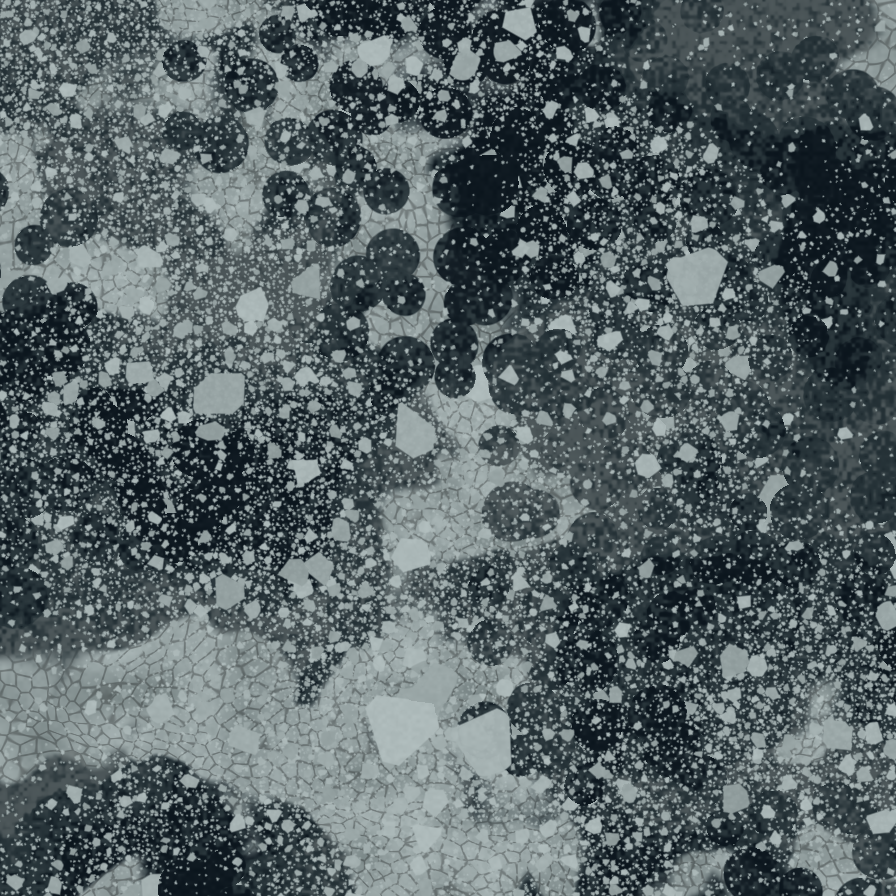
This texture is drawn by a Shadertoy shader. Its source:

```glsl
// Broken sea ice seen from above: pale angular floes of many sizes over dark water.
// Warped noise sets the water tone, slush and packed ice; jittered grids scatter
// convex polygons, drawn from the finest brash up to the largest floes.

const float TAU = 6.2832;
const float EDGE = 0.0013;
const vec3 DEEP_WATER = vec3(0.055, 0.095, 0.125);
const vec3 SLATE_WATER = vec3(0.15, 0.20, 0.22);
const vec3 GREY_SLUSH = vec3(0.29, 0.33, 0.34);
const vec3 DULL_ICE = vec3(0.50, 0.55, 0.55);
const vec3 PALE_ICE = vec3(0.69, 0.74, 0.74);

float hash(vec2 p) {
    vec3 q = fract(p.xyx * 0.1031);
    q += dot(q, q.yzx + 33.33);
    return fract((q.x + q.y) * q.z);
}

vec4 hash4(vec2 p) {
    vec4 q = fract(p.xyxy * vec4(0.1031, 0.1030, 0.0973, 0.1099));
    q += dot(q, q.wzxy + 33.33);
    return fract((q.xxyz + q.yzzw) * q.zywx);
}

float noise(vec2 p) {
    vec2 i = floor(p), f = fract(p), x = vec2(1.0, 0.0);
    f = f * f * (3.0 - 2.0 * f);
    return mix(mix(hash(i), hash(i + x), f.x),
               mix(hash(i + x.yx), hash(i + x.xx), f.x), f.y);
}

float fbm(vec2 p, int octaves) {
    float sum = 0.0, total = 0.0, amp = 0.5;
    for (int i = 0; i < octaves; i++) {
        sum += amp * noise(p);
        total += amp;
        amp *= 0.5;
        p = mat2(1.6, 1.2, -1.2, 1.6) * p + 17.0;
    }
    return sum / total;
}

// Flat sheet with a narrow boundary along a noise contour.
float sheet(vec2 p) {
    return smoothstep(0.485, 0.515, noise(p));
}

// Distance between the two nearest seeds: zero along the cracks.
float crackDistance(vec2 p) {
    vec2 cell = floor(p);
    float nearest = 9.0, second = 9.0;
    for (int k = 0; k < 9; k++) {
        vec2 id = cell + vec2(k % 3 - 1, k / 3 - 1);
        float d = length(id + hash4(id + 500.0).xy - p);
        second = min(second, max(nearest, d));
        nearest = min(nearest, d);
    }
    return second - nearest;
}

// Clumps of round dark film that cut scalloped bites from the pack.
float filmMask(vec2 uv, float cells) {
    vec2 corner = floor(uv * cells - 0.5);
    float mask = 0.0;
    for (int k = 0; k < 4; k++) {
        vec2 id = corner + vec2(k % 2, k / 2);
        vec4 h = hash4(id + 700.0);
        vec2 centre = (id + 0.1 + 0.8 * h.xy) / cells;
        float d = length(uv - centre) - mix(0.35, 0.58, h.z) / cells;
        if (d < EDGE && noise(centre * 4.5 + 80.0) > 0.56)
            mask = max(mask, smoothstep(EDGE, -EDGE, d));
    }
    return mask;
}

// Convex polygon made of jittered half planes, clipped by a circle.
float floeDistance(vec2 p, float radius, vec2 seed) {
    float d = length(p) - radius;
    for (int k = 0; k < 6; k++) {
        vec2 jitter = fract(seed * (7.31 + 5.17 * float(k)));
        float angle = (float(k) + 0.8 * jitter.x) * TAU / 6.0 + TAU * seed.x;
        d = max(d, dot(p, vec2(cos(angle), sin(angle))) - radius * mix(0.5, 1.0, jitter.y));
    }
    return d;
}

float iceDensity(vec2 uv) {
    return smoothstep(0.27, 0.70, fbm(uv * 4.2 + 21.0, 2));
}

// One grid of floes: x is coverage, y is brightness.
vec2 floeLayer(vec2 uv, float cells, float chance, float seed) {
    vec2 corner = floor(uv * cells - 0.5), result = vec2(0.0);
    for (int k = 0; k < 4; k++) {
        vec2 id = corner + vec2(k % 2, k / 2);
        vec4 h = hash4(id + seed);
        vec2 centre = (id + 0.1 + 0.8 * h.xy) / cells;
        float radius = mix(0.18, 0.52, h.z * h.z) / cells;
        vec2 offset = uv - centre;
        if (h.w > 1.6 * chance || length(offset) > radius + EDGE) continue;
        if (h.w > chance * (0.2 + 1.4 * iceDensity(centre))) continue;
        float cover = smoothstep(EDGE, -EDGE, floeDistance(offset, radius, h.xy));
        if (cover > result.x) result = vec2(cover, fract(h.z * 17.0));
    }
    return result;
}

void mainImage(out vec4 fragColor, in vec2 fragCoord) {
    vec2 uv = fragCoord / iResolution.y;
    vec2 warp = vec2(fbm(uv * 9.0, 2), fbm(uv * 9.0 + 40.0, 2)) - 0.5;
    vec2 bent = uv + 0.10 * warp;
    float film = filmMask(uv + 0.01 * warp, 17.0);
    float grain = noise(uv * 210.0) - 0.5;

    // Water and slush
    float sheets = 0.25 * sheet(bent * 4.0 + 30.0) + 0.18 * sheet(bent * 6.5 + 50.0);
    float slush = sheets + 0.8 * fbm(bent * 5.0 + 9.0, 4) + 0.35 * grain - 0.10;
    slush = clamp(slush - 0.16 * film, 0.0, 1.0);
    vec3 color = mix(DEEP_WATER, SLATE_WATER, smoothstep(0.22, 0.48, slush));
    color = mix(color, GREY_SLUSH, smoothstep(0.50, 0.80, slush));

    // Packed ice with fine cracks
    float pack = smoothstep(0.585, 0.625, fbm(bent * 4.0 + 3.0, 4)) * (1.0 - 0.95 * film);
    if (pack > 0.01) {
        float crack = smoothstep(0.02, 0.22, crackDistance(uv * 62.0 + 3.0 * warp));
        vec3 ice = mix(DULL_ICE, PALE_ICE, noise(uv * 22.0));
        color = mix(color, ice * mix(0.72, 1.0, crack), 0.92 * pack);
    }

    // Scattered floes, finest first
    for (int i = 4; i >= 0; i--) {
        float level = float(i);
        float chance = (0.10 + 0.14 * level) * (1.0 - 0.45 * film);
        vec2 floe = floeLayer(uv, 9.5 * pow(2.1, level), chance, 90.0 * level + 5.0);
        vec3 ice = mix(DULL_ICE, PALE_ICE, 0.4 + 0.6 * floe.y);
        color = mix(color, ice, 0.96 * floe.x);
    }

    fragColor = vec4(color + 0.03 * grain, 1.0);
}
```
